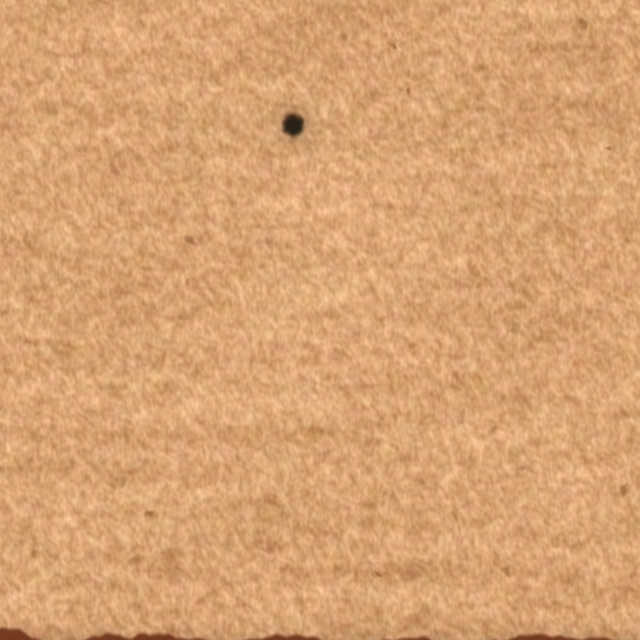
Write a Shadertoy shader that draws this texture.

```glsl
const vec3 PAPER = vec3(0.853, 0.646, 0.458);
const vec3 RUST = vec3(0.40, 0.17, 0.08);
const vec3 SPECK_BROWN = vec3(0.50, 0.29, 0.14);
const vec3 PIT_BLACK = vec3(0.14, 0.12, 0.08);

vec2 hash2(vec2 p) {
    vec3 q = fract(p.xyx * vec3(0.1031, 0.1030, 0.0973));
    q += dot(q, q.yzx + 33.33);
    return fract((q.xx + q.yz) * q.zy);
}

float cornerSlope(vec2 cell, vec2 offset) {
    float angle = 6.28318 * hash2(cell).x;
    return dot(vec2(cos(angle), sin(angle)), offset);
}

float gradientNoise(vec2 p) {
    vec2 i = floor(p), f = fract(p);
    vec2 u = f * f * f * (f * (f * 6.0 - 15.0) + 10.0);
    vec2 e = vec2(0.0, 1.0);
    float low = mix(cornerSlope(i, f), cornerSlope(i + e.yx, f - e.yx), u.x);
    float high = mix(cornerSlope(i + e.xy, f - e.xy), cornerSlope(i + e.yy, f - e.yy), u.x);
    return mix(low, high, u.y);
}

vec2 rotate(vec2 p, float angle) {
    float c = cos(angle), s = sin(angle);
    return vec2(c * p.x + s * p.y, c * p.y - s * p.x);
}

// Soft elliptical mark: 1 inside, 0 outside
float blot(vec2 p, vec2 radius, float softness) {
    return 1.0 - smoothstep(1.0 - softness, 1.0 + softness, length(p / radius));
}

// Short felted grain leaning to the left, with a fine upright nap
float grain(vec2 uv) {
    vec2 warp = vec2(gradientNoise(uv * 18.0 + 40.0), gradientNoise(uv * 18.0 + 80.0));
    vec2 p = rotate(uv + 0.008 * warp, 0.5);
    float coarse = gradientNoise(p * vec2(72.0, 48.0) + 100.0);
    float fine = gradientNoise(p * vec2(135.0, 100.0) + 300.0);
    float nap = gradientNoise(uv * vec2(190.0, 95.0) + 800.0);
    return 0.115 * coarse + 0.085 * fine + 0.06 * nap;
}

// Uneven horizontal laid lines
float laidLines(vec2 uv) {
    float y = uv.y + 0.012 * gradientNoise(uv * vec2(3.0, 5.0) + 20.0);
    float bands = gradientNoise(vec2(uv.x * 3.0, y * 24.0) + 60.0);
    float breaks = gradientNoise(vec2(uv.x * 13.0, y * 44.0) + 160.0);
    float creases = smoothstep(0.15, 0.6, breaks);
    return 0.05 * bands - 0.06 * creases;
}

// Scattered brown flecks, mostly faint
float specks(vec2 uv, float wobble) {
    float cover = 0.0;
    for (int i = 0; i < 16; i++) {
        vec2 seed = vec2(float(i), 7.0);
        vec2 shape = hash2(seed + 31.0);
        vec2 p = rotate(uv - hash2(seed), 3.14159 * shape.x);
        vec2 radius = mix(0.003, 0.007, shape.y) * vec2(1.4, 0.8);
        float strength = mix(0.2, 0.6, hash2(seed + 53.0).x);
        cover = max(cover, strength * blot(p + 0.004 * wobble, radius, 0.7));
    }
    return cover;
}

// Broken scalloped border along the bottom
float tornEdge(vec2 uv) {
    float scallops = gradientNoise(vec2(uv.x * 11.0, 3.5));
    float ragged = gradientNoise(vec2(uv.x * 50.0, 8.5));
    float height = 0.003 + 0.026 * scallops + 0.008 * ragged;
    return 1.0 - smoothstep(height - 0.004, height + 0.005, uv.y);
}

void mainImage(out vec4 fragColor, in vec2 fragCoord) {
    vec2 uv = fragCoord / iResolution.xy;

    // Paper tone
    float mottle = gradientNoise(uv * vec2(25.0, 33.0) + 200.0);
    float broad = gradientNoise(uv * vec2(3.0, 4.0) + 10.0);
    float tone = grain(uv) + laidLines(uv) + 0.06 * mottle + 0.03 * broad;
    vec3 color = PAPER + tone * vec3(0.97, 1.03, 1.0);

    // Drift between pink and olive, with a little yellow
    float tint = gradientNoise(uv * vec2(44.0, 52.0) + 400.0)
               + 0.4 * gradientNoise(uv * 8.0 + 500.0);
    float yellow = gradientNoise(uv * vec2(30.0, 36.0) + 600.0);
    color += 0.03 * tint * vec3(0.8, -0.5, 0.2);
    color.b -= 0.04 * yellow;

    // Specks and one dark pit with a stained rim
    float wobble = gradientNoise(uv * 90.0 + 700.0);
    color = mix(color, SPECK_BROWN, specks(uv, wobble));
    vec2 pit = uv - vec2(0.459, 0.802) + 0.003 * wobble;
    color *= 1.0 - 0.13 * exp(-dot(pit, pit) / 0.0011);
    color = mix(color, RUST * 0.7, 0.85 * blot(pit - vec2(-0.002, 0.006), vec2(0.014, 0.015), 0.45));
    color = mix(color, PIT_BLACK, 0.92 * blot(pit, vec2(0.015, 0.0145), 0.45));

    // Bottom border
    color *= 1.0 - 0.12 * exp(-uv.y / 0.012);
    color = mix(color, RUST, 0.85 * tornEdge(uv));

    fragColor = vec4(clamp(color, 0.0, 1.0), 1.0);
}
```
